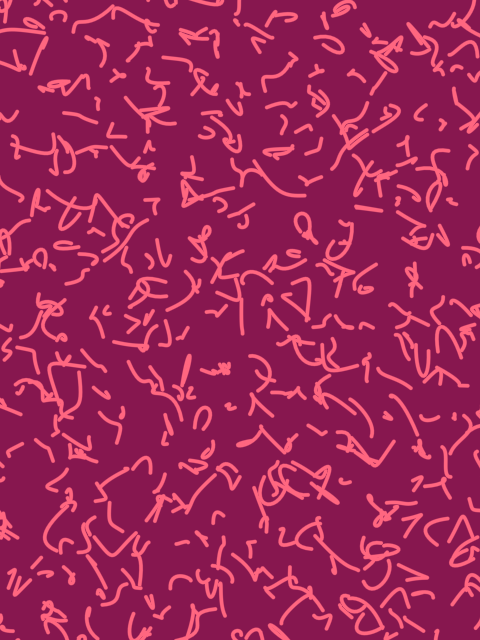
Give the GLSL for this pattern, as a WebGL 1 fragment shader.

```glsl
precision highp float;
// Scattered pen squiggles: short pink strokes on a plum ground.
// Each jittered grid cell owns one cubic Bezier with random control points,
// which yields hooks, arcs, loops and cusps; strokes are drawn by distance.

uniform vec2 u_resolution;

#define CELLS_ACROSS 17.5     // strokes per canvas width
#define HALF_WIDTH 0.0039     // stroke radius, in canvas widths
#define MIN_SPAN 0.038        // smallest control box
#define MAX_SPAN 0.125        // largest control box
#define EDGE_PIXELS 0.8       // softness of the stroke edge
#define SEGMENTS 16           // line pieces per curve
#define GROUND vec3(0.53, 0.09, 0.31)
#define INK vec3(1.0, 0.40, 0.50)

// Two random values in 0..1 for a cell; salt selects independent draws
vec2 hash2(vec2 cell, float salt) {
  vec2 p = cell + salt * vec2(17.31, 41.77);
  vec3 q = fract(p.xyx * vec3(0.1031, 0.1030, 0.0973));
  q += dot(q, q.yzx + 33.33);
  return fract((q.xx + q.yz) * q.zy);
}

float segmentDistance(vec2 p, vec2 a, vec2 b) {
  vec2 ap = p - a;
  vec2 ab = b - a;
  float along = clamp(dot(ap, ab) / max(dot(ab, ab), 1e-9), 0.0, 1.0);
  return length(ap - ab * along);
}

vec2 bezier(vec2 a, vec2 b, vec2 c, vec2 d, float t) {
  float s = 1.0 - t;
  return s * s * s * a + 3.0 * s * s * t * b + 3.0 * s * t * t * c + t * t * t * d;
}

// Distance from p to the squiggle owned by a cell
float squiggleDistance(vec2 p, vec2 cell) {
  vec2 centre = (cell + hash2(cell, 1.0)) / CELLS_ACROSS;
  float span = mix(MIN_SPAN, MAX_SPAN, hash2(cell, 2.0).x);
  vec2 local = (p - centre) / span;

  // Skip curves whose control box is out of reach
  vec2 outside = abs(local) - 0.5;
  float boxGap = max(outside.x, outside.y) * span;
  if (boxGap > 2.0 * HALF_WIDTH) return boxGap;

  vec2 a = hash2(cell, 3.0) - 0.5;
  vec2 b = hash2(cell, 4.0) - 0.5;
  vec2 c = hash2(cell, 5.0) - 0.5;
  vec2 d = hash2(cell, 6.0) - 0.5;
  float nearest = 10.0;
  vec2 previous = a;
  for (int i = 1; i <= SEGMENTS; i++) {
    vec2 next = bezier(a, b, c, d, float(i) / float(SEGMENTS));
    nearest = min(nearest, segmentDistance(local, previous, next));
    previous = next;
  }
  return nearest * span;
}

void main() {
  vec2 p = gl_FragCoord.xy / u_resolution.x;
  vec2 home = floor(p * CELLS_ACROSS);

  // Nearest stroke among the surrounding cells
  float nearest = 1.0;
  for (int y = -2; y <= 2; y++) {
    for (int x = -2; x <= 2; x++) {
      nearest = min(nearest, squiggleDistance(p, home + vec2(float(x), float(y))));
    }
  }

  float edge = EDGE_PIXELS / u_resolution.x;
  float ink = 1.0 - smoothstep(-edge, edge, nearest - HALF_WIDTH);
  gl_FragColor = vec4(mix(GROUND, INK, ink), 1.0);
}
```
